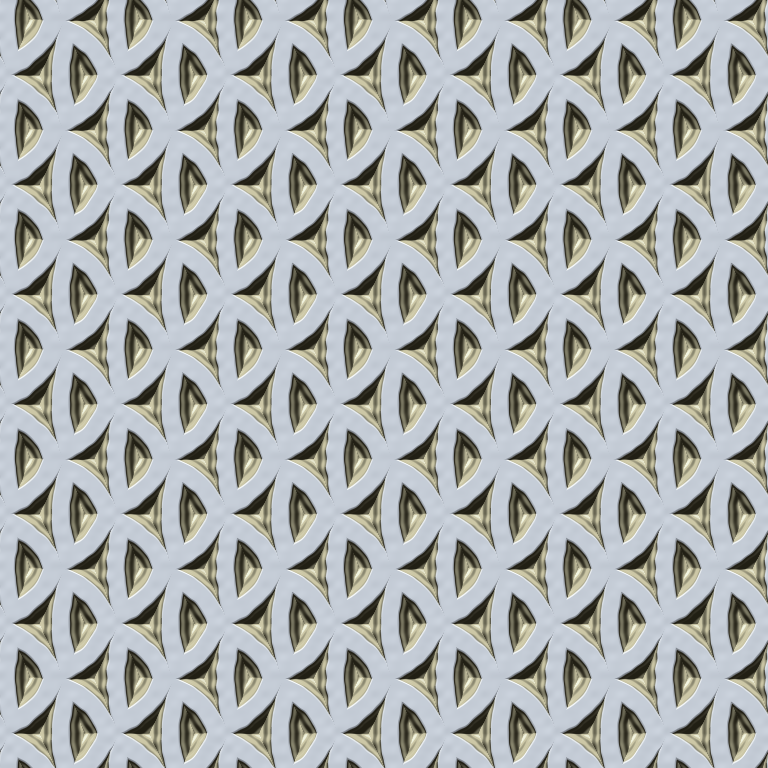
Give the GLSL for this pattern, as a Shadertoy shader.

```glsl
// Silver lattice of bowed bands with gilded three-sided hollows between them.
#define CELLS 7.0
#define PHASE vec2(0.08, 0.315)
#define RIM 0.02
#define WOBBLE 0.016
#define GRAIN 12.0
#define STREAKS 95.0
#define LIGHT vec2(-0.25, 0.97)
#define SILVER vec3(0.77, 0.80, 0.84)
#define SLATE vec3(0.48, 0.50, 0.53)
#define CREAM vec3(0.80, 0.78, 0.65)
#define OLIVE vec3(0.52, 0.51, 0.42)
#define SHADOW vec3(0.13, 0.12, 0.08)

float hash(vec2 p) {
    vec3 q = fract(p.xyx * vec3(0.1031, 0.1030, 0.0973));
    q += dot(q, q.yzx + 33.33);
    return fract((q.x + q.y) * q.z);
}

// Value noise that wraps once per cell
float noise(vec2 p) {
    vec2 i = floor(p), f = fract(p);
    f = f * f * (3.0 - 2.0 * f);
    vec2 a = mod(i, GRAIN), b = mod(i + 1.0, GRAIN);
    return mix(mix(hash(a), hash(vec2(b.x, a.y)), f.x),
               mix(hash(vec2(a.x, b.y)), hash(b), f.x), f.y);
}

// Depth below the bands: negative on silver, positive inside a hollow
float depth(vec2 p) {
    vec2 g = p * GRAIN;
    p += WOBBLE * (vec2(noise(g), noise(g + vec2(5.0, 3.0))) - 0.5);

    // Fold into one right triangle, apex at the origin and base at x = 0.5
    float column = floor(2.0 * p.x);
    float x = p.x - 0.5 * column;
    float y = abs(fract(p.y - 0.5 * column + 0.5) - 0.5);
    bool concave = y < x;
    if (!concave) {
        x = 0.5 - x;
        y = 0.5 - y;
    }

    // Distances from the slanted and upright sides, with bowed borders
    vec2 inside = vec2((x - y) * 0.7071, 0.5 - x);
    vec2 along = vec2(2.0 * (x + y) - 1.0, 2.0 * y);
    vec2 t = along * along;
    vec2 border = concave ? 0.02 + vec2(0.07, 0.085) * (1.0 - t)
                          : vec2(0.08, 0.06) + vec2(0.14, 0.12) * t;
    vec2 d = inside - border;
    return max(min(d.x, d.y), -RIM);
}

// Metal ramp from shadow to highlight
vec3 gilding(float tone) {
    vec3 c = mix(SHADOW, OLIVE, smoothstep(0.0, 0.6, tone));
    c = mix(c, CREAM, smoothstep(0.5, 0.85, tone));
    return mix(c, vec3(0.95, 0.96, 0.88), smoothstep(0.95, 1.3, tone));
}

void mainImage(out vec4 fragColor, in vec2 fragCoord) {
    vec2 p = fragCoord / iResolution.xy * CELLS - PHASE;
    float pixel = CELLS / min(iResolution.x, iResolution.y);

    // Slope of the walls against the light
    float d = depth(p);
    float e = 0.007;
    vec2 slope = vec2(depth(p + vec2(e, 0.0)) - depth(p - vec2(e, 0.0)),
                      depth(p + vec2(0.0, e)) - depth(p - vec2(0.0, e))) / (2.0 * e);
    float lit = clamp(dot(slope, LIGHT), -1.0, 1.0);

    // Bands: faint hammered relief and a bevelled rim
    vec2 g = p * GRAIN;
    float relief = noise(g) - noise(g + LIGHT * 0.4);
    vec3 band = SILVER + 0.06 * relief;
    float bevel = smoothstep(-RIM, -0.3 * RIM, d);
    band = mix(band, SLATE, bevel * clamp(0.25 - lit, 0.0, 1.0));
    band = mix(band, vec3(0.97, 0.98, 0.98), bevel * clamp(1.3 * lit - 0.2, 0.0, 1.0));

    // Hollows: lit facets, reflected streaks and a glint at the bottom
    float tone = 0.42 + 0.48 * lit + 0.17 * sin(d * STREAKS - 1.0);
    tone += 0.4 * smoothstep(0.07, 0.115, d) + 0.15 * relief;
    tone -= 0.2 * (1.0 - smoothstep(0.0, 0.018, d)) * step(lit, 0.3);
    vec3 hollow = gilding(tone);

    float soft = max(0.006, 0.75 * pixel);
    fragColor = vec4(mix(band, hollow, smoothstep(-soft, soft, d)), 1.0);
}
```
